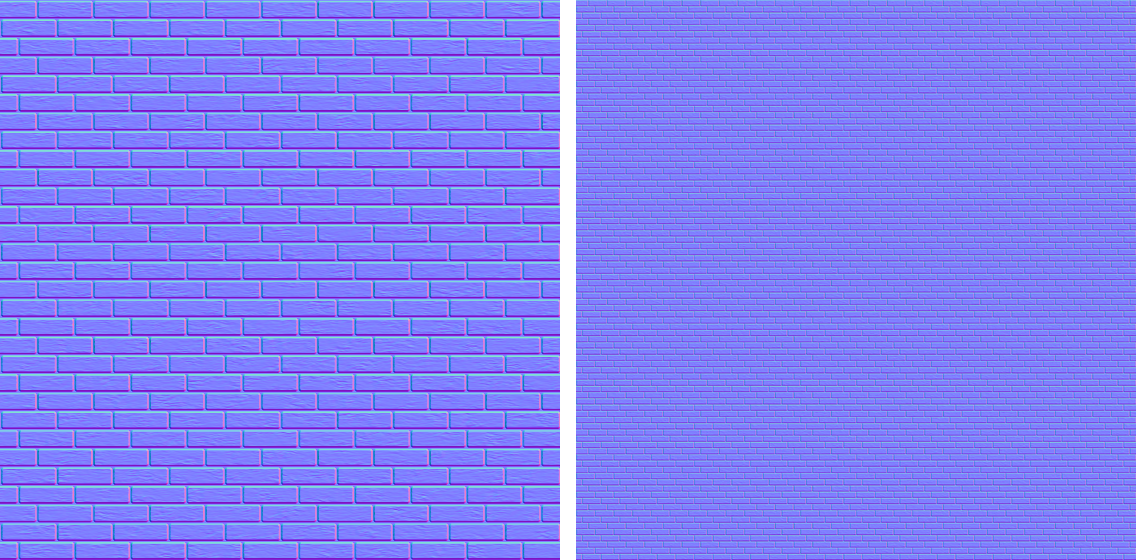
Left, the tile; right, the same tile 3 across and 3 down.
Reproduce this texture map procedurally as a Shadertoy shader.

```glsl
const vec2 BRICKS = vec2(10.0, 30.0);           // repeats across and down
const float ROW_SHIFT[3] = float[3](0.328, 0.012, 0.660); // joint position per row
const vec2 JOINT_INSET = vec2(0.00195, 0.00235); // brick edge to cell edge
const float BRICK_DROP = 0.0004;                // brick centre below cell centre
const float CORNER_RADIUS = 0.0034;
const float BEVEL_HALF_WIDTH = 0.0015;
const float BEVEL_SOFTNESS = 0.0007;
const float EDGE_WOBBLE = 0.0005;
const float TILT_LEFT = 0.80;
const float TILT_RIGHT = 0.74;
const float TILT_BOTTOM = 0.87;
const vec2 TILT_TOP_RANGE = vec2(0.58, 0.88);   // varies from row to row
const float RELIEF = 0.00045;                   // depth of the brick grain
const float GRAIN_WARP = 0.004;
const float GRAIN_STEP = 0.0006;

float hash(vec2 p) {
    vec3 q = fract(vec3(p.xyx) * 0.1031);
    q += dot(q, q.yzx + 33.33);
    return fract((q.x + q.y) * q.z);
}

vec2 latticeGradient(vec2 cell, vec2 period) {
    float angle = 6.28318 * hash(mod(cell, period) + 7.0);
    return vec2(cos(angle), sin(angle));
}

// Gradient noise that wraps over the unit square
float gradientNoise(vec2 uv, vec2 period) {
    vec2 p = uv * period;
    vec2 i = floor(p);
    vec2 f = p - i;
    vec2 u = f * f * f * (f * (f * 6.0 - 15.0) + 10.0);
    vec2 e = vec2(1.0, 0.0);
    float a = dot(latticeGradient(i, period), f);
    float b = dot(latticeGradient(i + e, period), f - e);
    float c = dot(latticeGradient(i + e.yx, period), f - e.yx);
    float d = dot(latticeGradient(i + 1.0, period), f - 1.0);
    return mix(mix(a, b, u.x), mix(c, d, u.x), u.y);
}

// Long horizontal strokes with a finer grain over them
float grainHeight(vec2 uv) {
    uv.y += GRAIN_WARP * gradientNoise(uv, vec2(26.0, 38.0));
    return 0.8 * gradientNoise(uv, vec2(34.0, 130.0))
         + gradientNoise(uv, vec2(64.0, 240.0))
         + 0.4 * gradientNoise(uv, vec2(130.0, 420.0));
}

vec2 grainTilt(vec2 uv) {
    float h = grainHeight(uv);
    vec2 slope = vec2(grainHeight(uv + vec2(GRAIN_STEP, 0.0)) - h,
                      grainHeight(uv + vec2(0.0, GRAIN_STEP)) - h) / GRAIN_STEP;
    float patchiness = 0.5 + 1.2 * smoothstep(-0.3, 0.5, gradientNoise(uv, vec2(22.0, 45.0)));
    return -RELIEF * patchiness * slope;
}

// Signed distance to a rounded box, with its outward direction in yz
vec3 roundedBox(vec2 p, vec2 halfSize, float radius) {
    vec2 q = abs(p) - halfSize + radius;
    vec2 outer = max(q, 0.0);
    float len = length(outer);
    float dist = len + min(max(q.x, q.y), 0.0) - radius;
    return vec3(dist, sign(p) * outer / max(len, 1e-6));
}

void mainImage(out vec4 fragColor, in vec2 fragCoord) {
    vec2 uv = fragCoord / iResolution.xy;
    float pixel = 1.0 / min(iResolution.x, iResolution.y);

    // Running bond, each row moved by a third of a brick
    vec2 grid = uv * BRICKS;
    float row = floor(grid.y);
    grid.x -= ROW_SHIFT[int(row) % 3];
    vec2 brickId = mod(floor(grid), BRICKS);
    vec2 p = (fract(grid) - 0.5) / BRICKS + vec2(0.0, BRICK_DROP);

    vec3 box = roundedBox(p, 0.5 / BRICKS - JOINT_INSET, CORNER_RADIUS);
    vec2 outward = box.yz;
    float wear = gradientNoise(uv, vec2(210.0, 270.0));
    float dist = box.x + EDGE_WOBBLE * wear * abs(outward.x);

    // Bevel around each brick
    float soft = max(BEVEL_SOFTNESS, 0.5 * pixel);
    float bevel = 1.0 - smoothstep(BEVEL_HALF_WIDTH - soft, BEVEL_HALF_WIDTH + soft, abs(dist));
    float sideWear = 0.85 + 0.25 * hash(brickId + 3.0) + 0.3 * wear;
    float tiltTop = mix(TILT_TOP_RANGE.x, TILT_TOP_RANGE.y, hash(vec2(row, 19.0)));
    vec2 strength = vec2((outward.x < 0.0 ? TILT_LEFT : TILT_RIGHT) * sideWear,
                         outward.y < 0.0 ? TILT_BOTTOM : tiltTop);
    vec2 tilt = outward * strength * bevel;

    // Grain on the brick face only
    float face = 1.0 - smoothstep(-soft, soft, dist);
    tilt += grainTilt(uv) * face * (1.0 - bevel);

    // Encode the surface normal as a colour
    tilt /= max(1.0, length(tilt));
    vec3 normal = vec3(tilt, sqrt(max(0.0, 1.0 - dot(tilt, tilt))));
    fragColor = vec4(0.5 + 0.5 * normal, 1.0);
}
```
